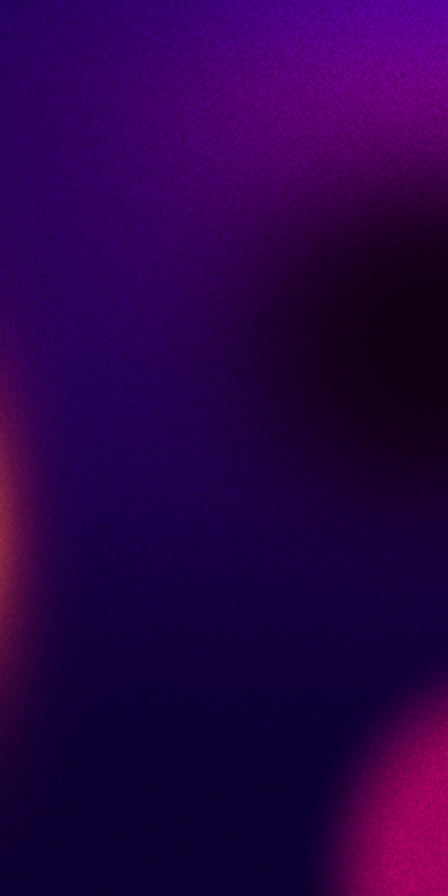
A WebGL 1 fragment shader for this background:

```glsl
precision highp float;
// Soft coloured lights on a navy-to-indigo field: a violet glow at the top,
// a dark hollow on the right, a coral glow on the left and a pink disc below.
// Each is an elliptical falloff; fine value noise adds film grain.

uniform vec2 u_resolution;

#define VIOLET_CENTER vec2(1.05, 1.80)
#define VIOLET_RADIUS vec2(0.70, 0.55)
#define HOLLOW_CENTER vec2(1.00, 1.24)
#define HOLLOW_RADIUS vec2(0.50, 0.42)
#define CORAL_CENTER vec2(-0.05, 0.81)
#define CORAL_RADIUS vec2(0.12, 0.38)
#define PINK_CENTER vec2(1.15, 0.03)
#define PINK_RADIUS vec2(0.37, 0.43)
#define GRAIN_CELLS 210.0
#define GRAIN_AMOUNT 0.22

const vec3 NAVY = vec3(0.045, 0.0, 0.185);
const vec3 INDIGO = vec3(0.13, 0.0, 0.335);
const vec3 VIOLET = vec3(0.47, 0.0, 0.53);
const vec3 BLUE_VIOLET = vec3(0.37, 0.0, 0.63);
const vec3 HOLLOW = vec3(0.06, 0.0, 0.07);
const vec3 ROSE = vec3(0.52, 0.03, 0.28);
const vec3 CORAL = vec3(0.68, 0.26, 0.26);
const vec3 PINK = vec3(0.62, 0.0, 0.37);

float hash(vec2 p) {
  vec3 q = fract(vec3(p.xyx) * 0.1031);
  q += dot(q, q.yzx + 33.33);
  return fract((q.x + q.y) * q.z);
}

float valueNoise(vec2 p) {
  vec2 cell = floor(p);
  vec2 f = smoothstep(0.0, 1.0, fract(p));
  float low = mix(hash(cell), hash(cell + vec2(1.0, 0.0)), f.x);
  float high = mix(hash(cell + vec2(0.0, 1.0)), hash(cell + 1.0), f.x);
  return mix(low, high, f.y);
}

// Squared distance from the centre, equal to 1 on the ellipse
float ellipseSq(vec2 p, vec2 center, vec2 radius) {
  vec2 d = (p - center) / radius;
  return dot(d, d);
}

void main() {
  // x runs 0..1 and y runs 0..2 over the canvas
  vec2 p = gl_FragCoord.xy / u_resolution * vec2(1.0, 2.0);

  // Vertical base
  vec3 color = mix(NAVY, INDIGO, smoothstep(0.2, 1.3, p.y));

  // Violet light, bluer towards the top
  vec3 violet = mix(VIOLET, BLUE_VIOLET, smoothstep(1.75, 2.05, p.y));
  color = mix(color, violet, exp(-ellipseSq(p, VIOLET_CENTER, VIOLET_RADIUS)));

  // Dark hollow with a flat core
  float hollow = exp(-pow(ellipseSq(p, HOLLOW_CENTER, HOLLOW_RADIUS), 1.5));
  color = mix(color, HOLLOW, hollow);

  // Coral glow with a rose rim
  float coral = exp(-ellipseSq(p, CORAL_CENTER, CORAL_RADIUS));
  color = mix(color, mix(ROSE, CORAL, coral * coral), coral);

  // Pink disc with a wide soft edge
  float pinkDistance = sqrt(ellipseSq(p, PINK_CENTER, PINK_RADIUS));
  color = mix(color, PINK, 1.0 - smoothstep(0.68, 1.32, pinkDistance));

  // Film grain
  float grain = valueNoise(p * GRAIN_CELLS) - 0.5;
  color *= 1.0 + GRAIN_AMOUNT * grain;

  gl_FragColor = vec4(color, 1.0);
}
```
